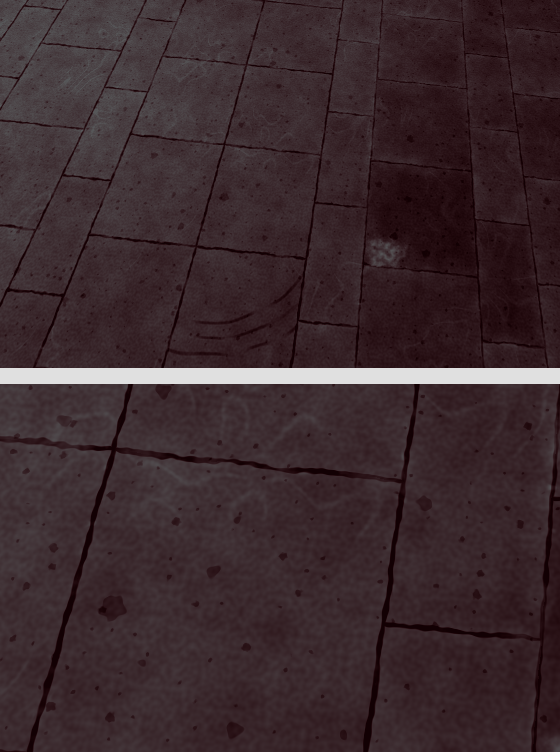
Top: the whole. Bottom: its middle third, enlarged.
A WebGL 1 fragment shader for this texture:

```glsl
precision highp float;
// Worn dark stone floor in perspective: wide and narrow staggered slab columns.
uniform vec2 u_resolution;

const vec3 DARK_STONE = vec3(0.07, 0.0, 0.01);
const vec3 PALE_STONE = vec3(0.31, 0.29, 0.30);
const vec3 TONE_CURVE = vec3(1.0, 1.45, 1.35);   // shadows lean to maroon
const vec2 VANISHING = vec2(1.159, 2.587);       // canvas heights
const float COLUMN_SCALE = 0.0675;               // width of one floor unit
const float COLUMN_SHIFT = 7.11;
const float MIRROR_JOINT = 3.0;                  // columns mirror about this joint
const float ROW_TILT = 0.108;
const float ROW_SCALE = 16.6;
const float WIDE_OFFSET = 0.14;
const float NARROW_OFFSET = 0.65;
const float JOINT_WIDTH = 0.017;
const float BASE_TONE = 0.58;
const vec2 DARK_SLAB = vec2(3.0, 7.0);
const vec2 SCRATCHED_SLAB = vec2(1.0, 6.0);
const vec2 STAIN_CENTER = vec2(1.05, 0.312);
const vec2 SCRATCH_CENTER = vec2(0.565, 0.454);

float hash(vec2 p) {
  return fract(sin(dot(p, vec2(127.1, 311.7))) * 43758.5);
}

vec2 gradient(vec2 cell) {
  float angle = 6.2832 * hash(cell);
  return vec2(cos(angle), sin(angle));
}

float noise(vec2 p) {
  vec2 i = floor(p), f = fract(p);
  vec2 s = f * f * f * (f * (f * 6.0 - 15.0) + 10.0);
  vec2 e = vec2(0.0, 1.0);
  return mix(
    mix(dot(gradient(i), f), dot(gradient(i + e.yx), f - e.yx), s.x),
    mix(dot(gradient(i + e.xy), f - e.xy), dot(gradient(i + e.yy), f - e.yy), s.x), s.y);
}

float fbm(vec2 p) {
  float sum = 0.0, amplitude = 0.5;
  for (int i = 0; i < 5; i++) {
    sum += amplitude * noise(p);
    p = mat2(1.6, 1.2, -1.2, 1.6) * p + 7.3;
    amplitude *= 0.55;
  }
  return sum;
}

// Dark pits: one optional dot in each grid cell.
float pits(vec2 p, float density, float aa) {
  vec2 cell = floor(p);
  vec2 center = 0.3 + 0.4 * vec2(hash(cell + 3.1), hash(cell + 8.7));
  float radius = 0.06 + 0.18 * pow(hash(cell + 5.3), 4.0);
  float d = length(fract(p) - center) + 0.12 * noise(p * 5.0);
  return step(hash(cell), density) * (1.0 - smoothstep(radius - aa, radius + aa, d));
}

void main() {
  vec2 p = gl_FragCoord.xy / u_resolution.y;

  // Perspective floor coordinates
  float h = VANISHING.y - p.y;
  float across = COLUMN_SHIFT + (p.x - VANISHING.x) / (h * COLUMN_SCALE);
  float along = ROW_SCALE / (h - ROW_TILT * (p.x - VANISHING.x));
  vec2 ground = vec2(across, 2.0 * along);
  float pixel = 1.0 / (u_resolution.y * h * COLUMN_SCALE);

  // Slab layout: two units wide, then one, mirrored about one joint
  float wobble = 0.016 * noise(ground * 3.0) + 0.008 * noise(ground * 13.0);
  float m = abs(across - MIRROR_JOINT + wobble);
  float k = mod(m, 3.0);
  float narrow = step(2.0, k);
  float side = across < MIRROR_JOINT ? -1.0 : 1.0;
  float row = along - mix(WIDE_OFFSET, NARROW_OFFSET, narrow) + wobble;
  vec2 slab = vec2(side * (2.0 * floor(m / 3.0) + narrow + 1.0), floor(row));
  float columnEdge = min(abs(k - 2.0), min(k, 3.0 - k));
  float rowEdge = 2.0 * min(fract(row), 1.0 - fract(row));
  float edge = min(columnEdge, rowEdge);
  float isDark = 1.0 - step(0.5, distance(slab, DARK_SLAB));

  // Light from the upper left, falling off to the right
  vec2 fromGlow = p - vec2(0.08, 0.95);
  float rightSide = smoothstep(0.9, 1.7, p.x + 0.5 * (1.0 - p.y));
  float tone = BASE_TONE + 0.4 * exp(-2.2 * dot(fromGlow, fromGlow)) - 0.22 * rightSide;
  tone += (hash(slab + 2.4) - 0.5) * mix(0.08, 0.22, rightSide) - 0.24 * isDark;

  // Mottling, grain and scuffs
  vec2 local = ground + 17.0 * hash(slab);
  float cloud = fbm(local * 1.3);
  tone += 0.28 * cloud + 0.16 * fbm(local * 6.0) + 0.13 * noise(ground * 27.0);
  vec2 warped = local * vec2(2.6, 1.5) + 1.6 * noise(local * 1.1);
  float streak = 1.0 - smoothstep(0.0, 0.09, abs(noise(warped)));
  tone += 0.12 * streak * smoothstep(0.0, 0.35, noise(local * 0.9 + 4.0));
  tone -= 0.3 * pits(ground * 8.0, 0.28, pixel * 8.0);
  tone -= 0.25 * pits(ground * 3.1 + 0.4, 0.13, pixel * 3.1);

  // Pale stain on the dark slab
  vec2 stainOffset = (p - STAIN_CENTER) * vec2(0.75, 1.0);
  float stain = 1.0 - smoothstep(0.02, 0.055, length(stainOffset) + 0.05 * fbm(p * 25.0));
  tone += isDark * stain * (0.45 + 0.5 * noise(p * 70.0));

  // Curved scratches
  float radius = length(p - SCRATCH_CENTER) + 0.012 * noise(p * 9.0);
  float scratch = 0.0;
  for (int i = 0; i < 3; i++) {
    float d = abs(radius - 0.33 - 0.045 * float(i));
    scratch += 1.0 - smoothstep(0.001, 0.004 + 1.0 / u_resolution.y, d);
  }
  scratch *= smoothstep(-0.25, 0.2, noise(p * 11.0)) * step(p.y, SCRATCH_CENTER.y);
  tone -= 0.35 * scratch * (1.0 - step(0.5, distance(slab, SCRATCHED_SLAB)));

  // Dusty edges and broken dark joints
  float dusty = smoothstep(0.75, 1.1, p.x);
  float dust = exp(-edge / mix(0.07, 0.1, dusty)) * (0.75 + noise(ground * 4.0));
  tone += dust * mix(0.09, 0.25, dusty);
  float width = JOINT_WIDTH * (1.0 + 0.9 * noise(ground * 9.0)) * mix(1.0, 0.7, dusty);
  float joint = 1.0 - smoothstep(width - pixel, width + pixel, edge);
  float broken = smoothstep(-0.45, 0.1, noise(ground * 2.3) + 0.3 * noise(ground * 12.0));
  tone -= joint * mix(0.35, 0.85, broken) * mix(1.0, 0.75, dusty);
  float chip = smoothstep(0.3, 0.5, noise(ground * 10.0 + 9.0));
  tone += 0.25 * chip * (1.0 - smoothstep(0.01, 0.05, edge));

  tone = clamp(tone, 0.0, 1.12);
  gl_FragColor = vec4(mix(DARK_STONE, PALE_STONE, pow(vec3(tone), TONE_CURVE)), 1.0);
}
```
